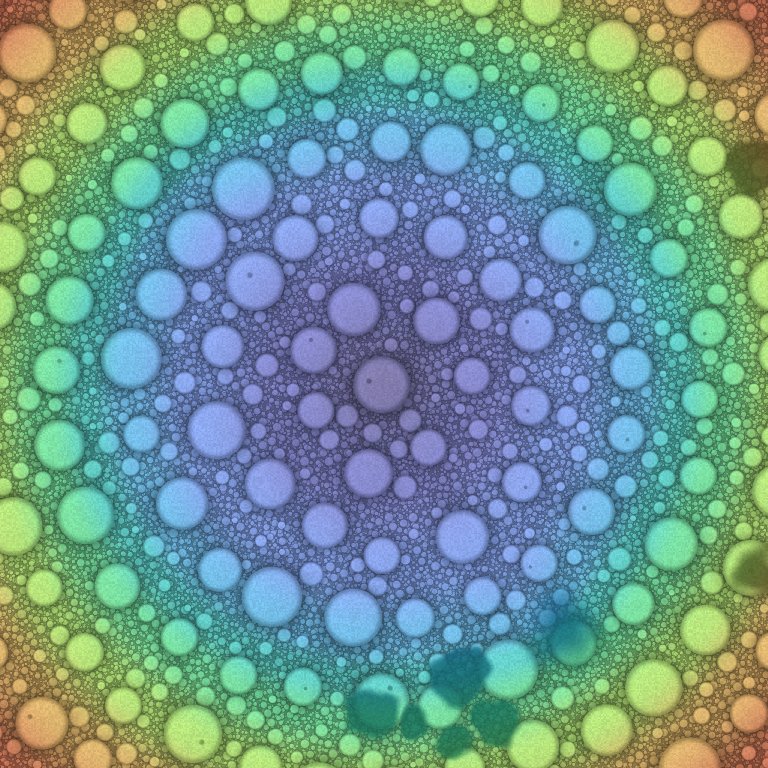
Reproduce this texture procedurally as a Shadertoy shader.

```glsl
// A froth of round bubbles under a rainbow that runs outward from violet to red.
// Large bubbles sit on jittered rings; smaller ones fill the gaps from hashed,
// rotated grids of shrinking cell size. Dark soft stains and grain finish it.

#define CENTRE vec2(0.497, 0.499)
#define RING_STEP 0.105
#define RING_SLOTS 7.0
#define RING_JITTER 0.028
#define BIG_RADIUS vec2(0.024, 0.042)
#define GAP_LIGHT 0.83
#define FINE_FACE 1.08
#define BIG_FACE 1.12
#define GRAIN 0.11
#define STAIN_TINT vec3(0.32, 0.64, 0.72)
#define OLIVE_TINT vec3(0.52, 0.53, 0.45)

const float TAU = 6.2831853;

vec3 hash3(vec2 p) {
    vec3 q = fract(p.xyx * vec3(0.1031, 0.1030, 0.0973));
    q += dot(q, q.yxz + 33.33);
    return fract((q.xxy + q.yzz) * q.zyx);
}

float noise(vec2 p) {
    vec2 i = floor(p), f = fract(p);
    f = f * f * (3.0 - 2.0 * f);
    return mix(mix(hash3(i).x, hash3(i + vec2(1, 0)).x, f.x),
               mix(hash3(i + vec2(0, 1)).x, hash3(i + vec2(1, 1)).x, f.x), f.y);
}

// Colour stops: rgb and the radius where each lies
vec3 rainbow(float r) {
    vec4 stops[9] = vec4[9](
        vec4(0.41, 0.39, 0.56, 0.00), vec4(0.44, 0.45, 0.69, 0.13),
        vec4(0.45, 0.55, 0.80, 0.25), vec4(0.37, 0.63, 0.78, 0.335),
        vec4(0.31, 0.69, 0.67, 0.385), vec4(0.39, 0.75, 0.53, 0.44),
        vec4(0.60, 0.76, 0.39, 0.52), vec4(0.74, 0.60, 0.35, 0.60),
        vec4(0.69, 0.39, 0.29, 0.70));
    vec3 col = stops[0].rgb;
    for (int i = 1; i < 9; i++)
        col = mix(col, stops[i].rgb, smoothstep(stops[i - 1].w, stops[i].w, r));
    return col;
}

// Bubbles are returned as: offset from centre, signed distance, radius
vec4 nearer(vec4 best, vec2 offset, float r) {
    float d = length(offset) - r;
    return d < best.z ? vec4(offset, d, r) : best;
}

vec4 ringBubbles(vec2 p) {
    vec4 best = vec4(0, 0, 9, 1);
    float nearRing = floor(length(p) / RING_STEP + 0.5);
    float turn = atan(p.y, p.x) / TAU;
    for (float j = -1.0; j <= 1.0; j++) {
        float k = nearRing + j;
        if (k < 0.0) continue;
        float n = max(1.0, RING_SLOTS * k), phase = 0.618 * (k - 1.0);
        float slot = floor(turn * n - phase + 0.5);
        for (float i = -1.0; i <= 1.0; i++) {
            vec3 h = hash3(vec2(mod(slot + i, n), k) + 7.0);
            float a = TAU * (slot + i + phase) / n;
            vec2 c = k * RING_STEP * vec2(cos(a), sin(a));
            c += (h.xy - 0.5) * RING_JITTER * min(k, 1.0);
            float r = k < 0.5 ? 0.037 : mix(BIG_RADIUS.x, BIG_RADIUS.y, h.z * h.z);
            best = nearer(best, p - c, r);
        }
    }
    return best;
}

vec4 gridBubbles(vec2 p, float cell, float seed, bool yieldToBig) {
    mat2 spin = mat2(cos(seed), -sin(seed), sin(seed), cos(seed));
    vec2 q = spin * p;
    vec4 best = vec4(0, 0, 9, 1);
    for (float y = -1.0; y <= 1.0; y++)
    for (float x = -1.0; x <= 1.0; x++) {
        vec2 id = floor(q / cell) + vec2(x, y);
        vec3 h = hash3(id + seed * 71.0 + 200.0);
        float r = yieldToBig ? mix(0.06, 0.40, h.z) : mix(0.15, 0.46, h.z);
        vec2 c = (id + 0.5 + (h.xy - 0.5) * (1.0 - 2.0 * r)) * cell;
        r *= cell;
        if (yieldToBig) r = min(r, ringBubbles(c * spin).z);
        if (r > 0.1 * cell) best = nearer(best, (q - c) * spin, r);
    }
    return best;
}

// Lay one bubble over the light so far: outer shadow, pale face, dark rim
float addBubble(float light, vec4 b, float px, float face, float shadow) {
    light *= 1.0 - shadow * exp(-max(b.z, 0.0) / (0.20 * b.w));
    float edge = smoothstep(-0.32, 0.0, b.z / b.w);
    face -= 0.26 * edge * edge + 0.03 * dot(b.xy, vec2(0.6, -0.8)) / b.w;
    return mix(light, face, 1.0 - smoothstep(-px, px, b.z));
}

// Dark stains: x, y, radius, softness
float stains(vec2 uv) {
    vec4 spots[8] = vec4[8](
        vec4(0.735, 0.180, 0.040, 0.030), vec4(0.600, 0.118, 0.037, 0.006),
        vec4(0.482, 0.073, 0.034, 0.008), vec4(0.647, 0.060, 0.032, 0.006),
        vec4(0.590, 0.036, 0.021, 0.006), vec4(0.541, 0.060, 0.019, 0.006),
        vec4(0.985, 0.785, 0.036, 0.008), vec4(0.985, 0.258, 0.028, 0.012));
    vec2 ragged = uv + 0.014 * (vec2(noise(uv * 45.0), noise(uv * 45.0 + 90.0)) - 0.5);
    float s = 0.0;
    for (int i = 0; i < 8; i++)
        s = max(s, 1.0 - smoothstep(spots[i].z - spots[i].w, spots[i].z + spots[i].w,
                                    length(ragged - spots[i].xy)));
    return s;
}

void mainImage(out vec4 fragColor, in vec2 fragCoord) {
    vec2 uv = fragCoord / iResolution.xy, p = uv - CENTRE;
    float px = 0.8 / iResolution.y;

    // Froth from finest to largest
    float light = GAP_LIGHT, cell = 0.0058;
    for (float i = 4.0; i > 1.0; i--, cell *= 1.55)
        light = addBubble(light, gridBubbles(p, cell, i, false), px, FINE_FACE, 0.17);
    light -= 0.10 * noise(uv * 26.0);
    light = addBubble(light, gridBubbles(p, 0.040, 1.0, true), px, BIG_FACE, 0.22);
    vec4 big = ringBubbles(p);
    light = addBubble(light, big, px, BIG_FACE, 0.28);

    // A dark speck inside some large bubbles
    vec3 h = hash3(vec2(floor(big.w * 90000.0), 3.0));
    float speck = length(big.xy - (h.xy - 0.5) * big.w) / big.w;
    light -= 0.25 * step(0.8, h.z) * (1.0 - smoothstep(0.05, 0.13, speck));

    // Rainbow, with two patches where the blue reaches further out
    vec2 left = uv - vec2(0.28, 0.70), low = uv - vec2(0.69, 0.22);
    float r = length(p);
    r -= 0.03 * exp(-150.0 * dot(left, left)) + 0.035 * exp(-180.0 * dot(low, low));
    vec3 base = rainbow(r);
    vec3 col = base * light + 0.22 * max(light - 0.9, 0.0);

    vec3 tint = mix(STAIN_TINT, OLIVE_TINT, smoothstep(0.80, 0.95, uv.x));
    col = mix(col, base * tint * (0.8 + 0.2 * light), 0.92 * stains(uv));
    col *= 1.0 + GRAIN * (hash3(floor(uv * 512.0)).y - 0.5);
    fragColor = vec4(clamp(col, 0.0, 1.0), 1.0);
}
```
